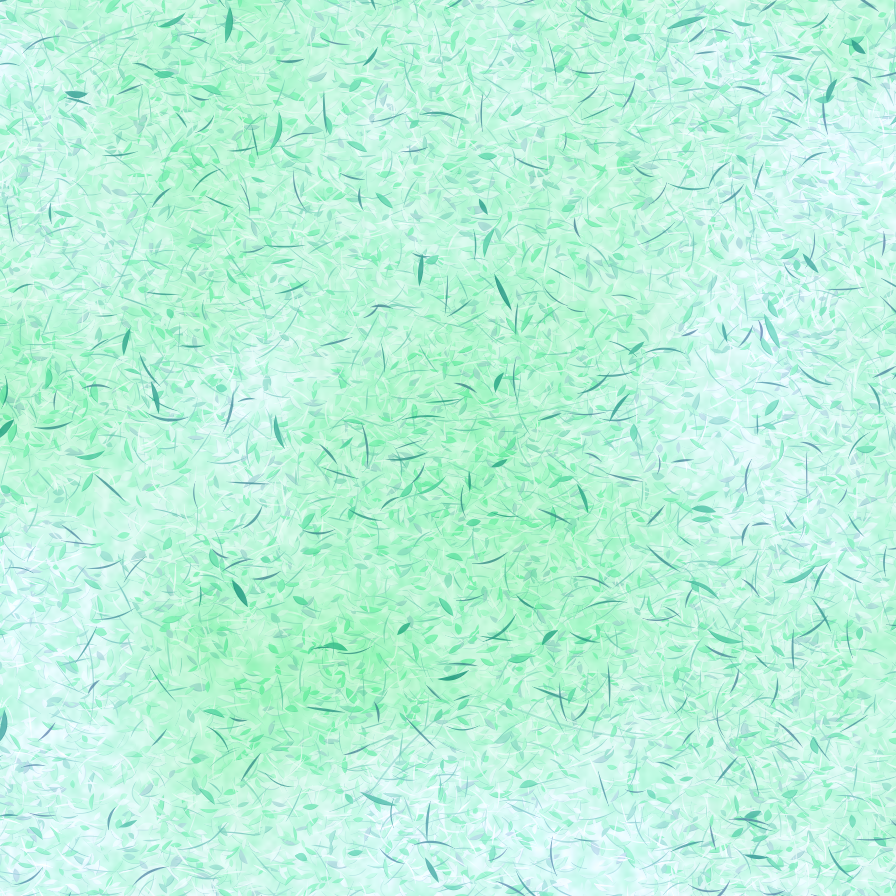
Give the GLSL for this texture, as a Shadertoy shader.

```glsl
const vec3 MINT  = vec3(0.76, 0.975, 0.88);
const vec3 PALE  = vec3(0.86, 0.98, 0.94);
const vec3 GREEN = vec3(0.68, 0.97, 0.83);
const vec3 DEEP  = vec3(0.54, 0.95, 0.75);
const vec3 SAGE  = vec3(0.61, 0.89, 0.81);
const vec3 MIST  = vec3(0.68, 0.87, 0.85);
const vec3 FROST = vec3(0.93, 0.99, 0.97);
const vec3 TEAL  = vec3(0.22, 0.62, 0.58);
const vec3 SLATE = vec3(0.33, 0.53, 0.63);
const vec3 JADE  = vec3(0.40, 0.85, 0.70);
const vec3 RIM   = vec3(0.42, 0.75, 0.72);

const vec3  PATCH_TINT  = vec3(0.30, 0.03, 0.32);
const float PATCH_SCALE = 3.5;
const float CLUMP_SCALE = 9.0;
const float GRAIN_SCALE = 170.0;
const float GRAIN       = 0.07;
const float BEND        = 0.5;
const float FLATTEN     = 0.2;   // leaning of the pieces towards horizontal

// Lengths and widths are in cells; half length stays below one cell
struct Layer {
    float cells, halfLength, halfWidth, density, opacity, rim;
    vec3 toneA, toneB;
};

const Layer FLAKES  = Layer(50.0, 0.70, 0.20, 1.00, 0.92, 0.50, MINT, PALE);
const Layer FIBRES  = Layer(38.0, 0.75, 0.030, 0.75, 0.75, 0.0, SAGE, RIM);
const Layer STRAWS  = Layer(48.0, 0.80, 0.045, 0.80, 0.85, 0.0, FROST, PALE);
const Layer CHIPS   = Layer(24.0, 0.30, 0.090, 0.30, 0.85, 0.9, JADE, DEEP);
const Layer STEMS   = Layer(7.0, 0.75, 0.007, 0.35, 0.55, 0.0, RIM, SAGE);
const Layer NEEDLES = Layer(24.0, 0.55, 0.030, 0.40, 0.80, 0.0, TEAL, SLATE);
const Layer BLADES  = Layer(13.0, 0.28, 0.045, 0.22, 0.90, 0.8, TEAL, JADE);

vec3 hash3(vec2 cell, int seed) {
    uvec3 v = uvec3(ivec3(ivec2(cell), seed)) * 1664525u + 1013904223u;
    v.x += v.y * v.z; v.y += v.z * v.x; v.z += v.x * v.y;
    v ^= v >> 16u;
    v.x += v.y * v.z; v.y += v.z * v.x; v.z += v.x * v.y;
    return vec3(v >> 8u) / 16777216.0;
}

float noise(vec2 p, int seed) {
    vec2 i = floor(p), f = fract(p);
    f = f * f * (3.0 - 2.0 * f);
    float low  = mix(hash3(i, seed).x, hash3(i + vec2(1, 0), seed).x, f.x);
    float high = mix(hash3(i + vec2(0, 1), seed).x, hash3(i + vec2(1, 1), seed).x, f.x);
    return mix(low, high, f.y);
}

float fbm(vec2 p, int seed) {
    float sum = 0.0, weight = 0.5;
    for (int i = 0; i < 4; i++) {
        sum += weight * noise(p, seed + i);
        p = p * 2.0 + 7.3;
        weight *= 0.5;
    }
    return sum / 0.9375;
}

vec3 flakeTone(float h) {
    return h < 0.35 ? MINT : h < 0.62 ? PALE : h < 0.81 ? GREEN
         : h < 0.90 ? DEEP : h < 0.96 ? SAGE : MIST;
}

// Paints one randomly turned, tapered and bent piece per cell
vec3 scatter(vec3 col, vec2 uv, Layer l, int seed, bool mixedTones) {
    vec2 p = uv * l.cells, home = floor(p);
    float px = l.cells / iResolution.y;
    for (int j = -1; j <= 1; j++)
    for (int i = -1; i <= 1; i++) {
        vec2 cell = home + vec2(i, j);
        vec3 place = hash3(cell, seed), look = hash3(cell, seed + 50);
        float clump = 1.0;
        if (l.density < 1.0) clump = 0.3 + 1.4 * noise(cell / l.cells * CLUMP_SCALE, 90);
        if (look.z > l.density * clump) continue;

        float angle = 3.14159 * (place.z - 0.5);
        angle -= FLATTEN * sin(2.0 * angle);
        float c = cos(angle), s = sin(angle);
        vec2 q = mat2(c, -s, s, c) * (p - cell - place.xy);

        float len = l.halfLength * mix(0.45, 1.1, look.x);
        float wid = l.halfWidth * mix(0.5, 1.2, fract(look.x * 7.0 + look.y));
        float along = q.x / len;
        q.y += BEND * (fract(look.z * 13.0) - 0.5) * along * q.x;
        float d = max(abs(q.y) - wid * (1.0 - along * along), abs(q.x) - len);
        float mask = clamp(0.5 - d / px, 0.0, 1.0);

        // Shaded lower edge
        vec3 ink = mixedTones ? flakeTone(look.y) : mix(l.toneA, l.toneB, look.y);
        float edge = smoothstep(-0.45 * wid, 0.0, d) * smoothstep(0.0, 0.3 * wid, -q.y);
        ink = mix(ink, ink * RIM / MINT, l.rim * edge * look.x);
        col = mix(col, ink, mask * l.opacity);
    }
    return col;
}

void mainImage(out vec4 fragColor, in vec2 fragCoord) {
    vec2 uv = fragCoord / iResolution.y;
    vec3 col = mix(GREEN, PALE, noise(uv * 60.0, 3));

    // Litter of pale flakes, finer towards the top
    Layer flakes = FLAKES;
    for (int i = 0; i < 3; i++) {
        col = scatter(col, uv, flakes, 100 + 7 * i, true);
        flakes.cells *= 1.25;
        flakes.density *= 0.85;
    }

    // Thin fibres, then sparse dark pieces
    col = scatter(col, uv, STRAWS, 200, false);
    col = scatter(col, uv, FIBRES, 210, false);
    col = scatter(col, uv, CHIPS, 220, false);
    col = scatter(col, uv, STEMS, 230, false);
    col = scatter(col, uv, NEEDLES, 240, false);
    col = scatter(col, uv, BLADES, 250, false);

    // Broad cool and green patches, fine grain
    col += PATCH_TINT * (fbm(uv * PATCH_SCALE, 20) - 0.5);
    col += GRAIN * vec3(1.0, 0.4, 0.7) * (noise(uv * GRAIN_SCALE, 30) - 0.5);
    fragColor = vec4(clamp(col, 0.0, 1.0), 1.0);
}
```
